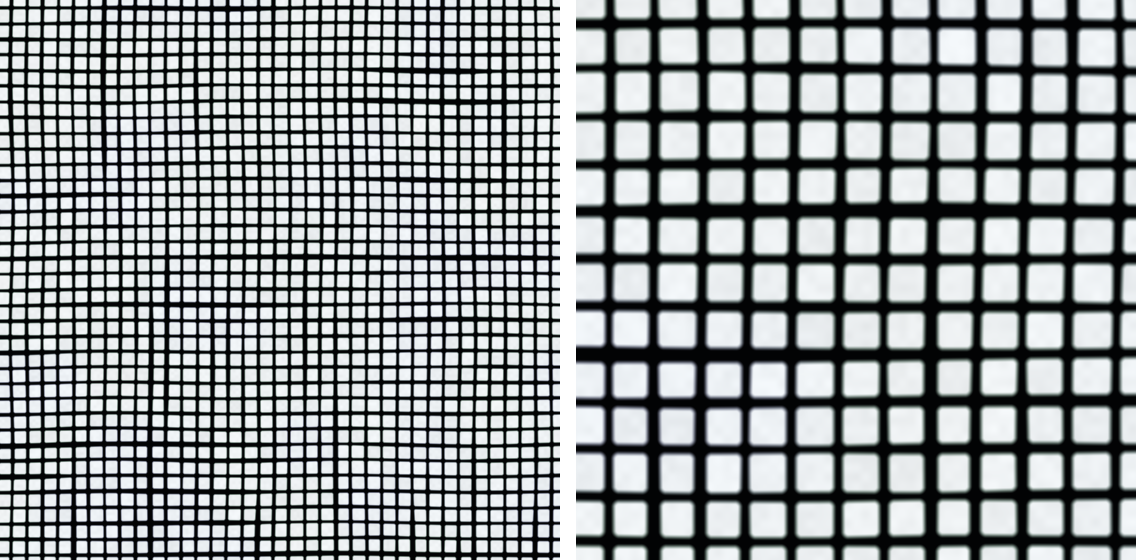
Left, the full canvas; right, a detail of the centre.
Give the GLSL for this pattern, as a Shadertoy shader.

```glsl
const vec2  CELLS        = vec2(36.3, 35.9);    // repeats across and down
const vec2  PHASE        = vec2(0.244, 0.626);  // grid offset, in cells
const float HALF_WIDTH   = 0.102;               // all lengths below in cells
const float WIDTH_VARY   = 0.022;
const float HEAVY_EXTRA  = 0.06;
const float EDGE_SOFT    = 0.072;
const float CORNER       = 0.12;
const float WARP         = 0.10;
const float LINE_JITTER  = 0.035;
const float CELL_VARY    = 0.035;
const float MOTTLE       = 0.035;
const vec3  INK          = vec3(0.008, 0.010, 0.016);
const vec3  PAPER        = vec3(0.935, 0.945, 0.948);
const vec3  FRINGE_GREEN = vec3(-0.030, 0.018, -0.012);
const vec3  FRINGE_BLUE  = vec3(-0.018, -0.010, 0.030);

float hash(vec2 p) {
    return fract(sin(dot(p, vec2(127.1, 311.7))) * 43758.5453);
}

float noise(vec2 p) {
    vec2 i = floor(p), f = fract(p);
    f = f * f * (3.0 - 2.0 * f);
    return mix(mix(hash(i), hash(i + vec2(1, 0)), f.x),
               mix(hash(i + vec2(0, 1)), hash(i + vec2(1, 1)), f.x), f.y);
}

// Signed distance to the nearest line on one axis, negative inside the ink
float lineDistance(float across, float along, float seed) {
    float id = floor(across + 0.5);
    float row = id + seed;
    float jitter = LINE_JITTER * (2.0 * noise(vec2(along * 0.15, row + 300.0)) - 1.0);
    float vary = WIDTH_VARY * (2.0 * noise(vec2(along * 0.4, row)) - 1.0);
    float heavy = smoothstep(0.72, 0.92, noise(vec2(along * 0.07, row + 150.0)));
    return abs(across - id - jitter) - HALF_WIDTH - vary - HEAVY_EXTRA * heavy;
}

// Union of two line sets that rounds the corners of the openings
float roundUnion(float a, float b, float r) {
    return max(r, min(a, b)) - length(max(r - vec2(a, b), 0.0));
}

void mainImage(out vec4 fragColor, in vec2 fragCoord) {
    vec2 grid = fragCoord / iResolution.y * CELLS + PHASE;

    // Slow bending of the whole mesh
    vec2 bend = vec2(noise(grid * 0.13 + 11.0), noise(grid * 0.13 + 47.0));
    grid += WARP * (2.0 * bend - 1.0);

    float d = roundUnion(lineDistance(grid.x, grid.y, 20.0),
                         lineDistance(grid.y, grid.x, 80.0), CORNER);
    float soft = max(EDGE_SOFT, 0.7 * CELLS.y / iResolution.y);
    float open = smoothstep(-soft, soft, d);

    // Paper: tone per cell, faint mottling and cool patches
    float tone = CELL_VARY * (hash(floor(grid) + 5.0) - 0.5);
    tone += MOTTLE * (noise(grid * 5.0) - 0.5);
    float patchy = noise(grid * 0.25 + 70.0);
    vec3 paper = PAPER + tone + vec3(-0.012, -0.003, 0.010) * patchy;

    // Tinted fringe where ink meets paper
    vec3 color = mix(INK, paper, open);
    vec3 fringe = mix(FRINGE_GREEN, FRINGE_BLUE, smoothstep(0.4, 0.8, patchy));
    color += fringe * 4.0 * open * (1.0 - open);

    fragColor = vec4(clamp(color, 0.0, 1.0), 1.0);
}
```
